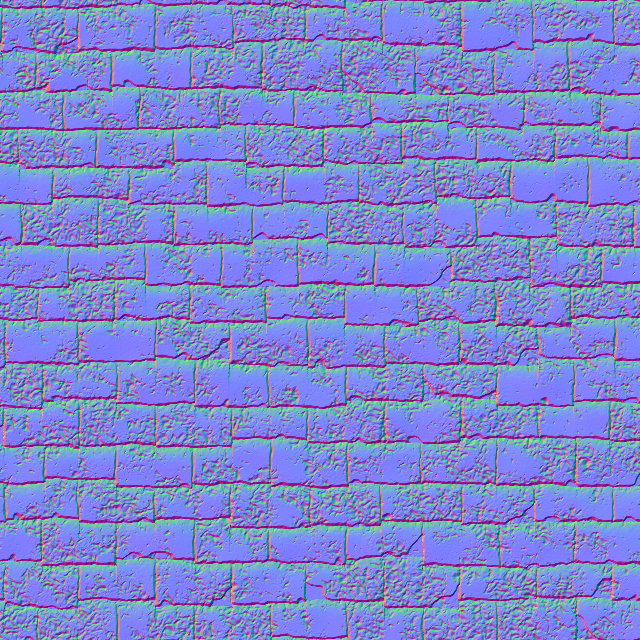
Write a three.js fragment shader that draws this texture map.

```glsl
// Tangent-space normal map of a worn wall: 16 uneven courses, about 8.4 bricks across.
// A height field joins frayed brick edges, chipped corners and crumbling gradient noise;
// its slope, taken by central differences, is packed into colour.

varying vec2 vUv;

const float COURSES = 16.0;
const float BRICKS_ACROSS = 8.4;
const float COURSE_STEP = 0.27;     // sag between neighbours, in courses
const float BRICK_DEPTH = 0.0082;   // heights and widths in canvas units
const float TOP_BEVEL = 0.0100;
const float BOTTOM_BEVEL = 0.0033;
const float SIDE_BEVEL = 0.0026;
const float SIDE_DEPTH = 0.55;      // upright joints, relative to BRICK_DEPTH
const float FRAY = 0.0017;
const float BITE = 0.030;
const float CHIP_SIZE = 0.032;
const float CHIP_SHARE = 0.14;
const float PIT_DEPTH = 0.0046;
const float PIT_SCALE = 165.0;
const float GRAIN_DEPTH = 0.0011;
const float SLOPE_REACH = 0.0009;
const float SHEAR = 0.22;           // sideways lean of upward and downward faces
const float BLUE_FALLOFF = 5.5;     // how fast blue drops on steep faces

float hash(vec2 p) {
  vec3 q = fract(vec3(p.xyx) * 0.1031);
  q += dot(q, q.yzx + 33.33);
  return fract((q.x + q.y) * q.z);
}

float cornerSlope(vec2 cell, vec2 offset) {
  float angle = 6.2832 * hash(cell + 17.0);
  return dot(vec2(cos(angle), sin(angle)), offset);
}

float gradientNoise(vec2 p) {
  vec2 i = floor(p), f = p - i;
  vec2 u = f * f * f * (f * (f * 6.0 - 15.0) + 10.0);
  vec2 e = vec2(1.0, 0.0);
  float low = mix(cornerSlope(i, f), cornerSlope(i + e, f - e), u.x);
  float high = mix(cornerSlope(i + e.yx, f - e.yx), cornerSlope(i + 1.0, f - 1.0), u.x);
  return mix(low, high, u.y);
}

// Position along a course, in bricks; alternate courses shift by half a brick.
float alongCourse(float course, float x) {
  float d = course - 3.8;
  float shift = 0.5 * mod(course, 2.0) + 0.05 - 0.33 * exp(-d * d / 5.0);
  return x * BRICKS_ACROSS - shift + 0.09 * gradientNoise(vec2(x * 9.0, course * 7.3));
}

// Lower edge of a course, stepped from brick to brick.
float courseFloor(float course, float x) {
  float brick = floor(alongCourse(course, x));
  return course + 1.0 + COURSE_STEP * (hash(vec2(brick, course) + 40.0) - 0.5);
}

float wallHeight(vec2 p) {
  // Uneven courses, counted downwards, with frayed edges
  float x = p.x + 0.004 * gradientNoise(p * 21.0) + FRAY * gradientNoise(p * 95.0 + 3.0);
  float y = (1.0 - p.y) * COURSES;
  y -= 0.08 + 0.2 * exp(-(y - 2.0) * (y - 2.0));
  y += 0.09 * gradientNoise(p * vec2(17.0, 12.0));
  y += COURSES * FRAY * (gradientNoise(p * 65.0) + gradientNoise(p * 130.0));
  float course = floor(y);
  if (y > courseFloor(course, x)) course += 1.0;
  else if (y < courseFloor(course - 1.0, x)) course -= 1.0;

  // Distances to the four edges of the brick
  float along = alongCourse(course, x);
  vec2 brick = vec2(floor(along), course);
  float left = fract(along) / BRICKS_ACROSS;
  float right = 1.0 / BRICKS_ACROSS - left;
  float top = max(y - courseFloor(course - 1.0, x), 0.0) / COURSES;
  float bottom = max(courseFloor(course, x) - y, 0.0) / COURSES;

  // Broken lower corners and bites along the lower edge
  float chipped = step(1.0 - CHIP_SHARE, hash(brick + 71.0));
  float side = hash(brick + 93.0) < 0.5 ? left : right;
  float chip = side * 0.8 + bottom - CHIP_SIZE * chipped;
  chip += (0.004 + 0.016 * chipped) * gradientNoise(p * 42.0);
  bottom -= BITE * max(gradientNoise(p * 33.0 + 7.0) - 0.2, 0.0);
  bottom = max(min(bottom, chip), 0.0);

  // Long upper bevel, crisp lower and side edges of varying strength
  float weathering = gradientNoise(p * 13.0 + 31.0);
  float ragged = 1.0 + 0.6 * weathering + 0.8 * gradientNoise(p * 48.0 + 11.0);
  float upright = smoothstep(0.0, SIDE_BEVEL * ragged, min(left, right));
  float lower = smoothstep(0.0, BOTTOM_BEVEL * ragged, bottom);
  float body = (1.0 - exp(-top / TOP_BEVEL)) * lower;
  float height = BRICK_DEPTH * (1.0 + 0.4 * weathering) * body;
  height *= mix(1.0 - SIDE_DEPTH, 1.0, upright);

  // Crumbling patches between flat faces; wear differs per brick
  float wear = gradientNoise(p * 19.0) + 0.6 * gradientNoise(p * 43.0);
  float rough = smoothstep(-0.4, 0.4, wear + 0.6 * (hash(brick + 5.0) - 0.38));
  rough = max(rough, 0.65 * exp(-top / 0.010));
  vec2 warp = vec2(gradientNoise(p * 60.0), gradientNoise(p * 60.0 + 23.0));
  vec2 q = (p + 0.006 * warp) * PIT_SCALE;
  float fine = gradientNoise(q * 1.8 + 9.0);
  float pits = gradientNoise(q) + 0.5 * fine + 0.7 * gradientNoise(q * 0.4 + 5.0);
  height -= PIT_DEPTH * max(pits + mix(-0.55, 0.2, rough), 0.0);
  return height + GRAIN_DEPTH * max(rough, 0.12) * fine;
}

void main() {
  vec2 e = vec2(SLOPE_REACH, 0.0);
  vec2 slope = vec2(wallHeight(vUv + e) - wallHeight(vUv - e),
                    wallHeight(vUv + e.yx) - wallHeight(vUv - e.yx)) / (2.0 * SLOPE_REACH);
  // Red rises towards the right, green faces up
  vec3 normal = normalize(vec3(slope.x + SHEAR * slope.y, -slope.y, 1.0));
  normal.z = pow(normal.z, BLUE_FALLOFF);
  gl_FragColor = vec4(normal * 0.5 + 0.5, 1.0);
}
```
